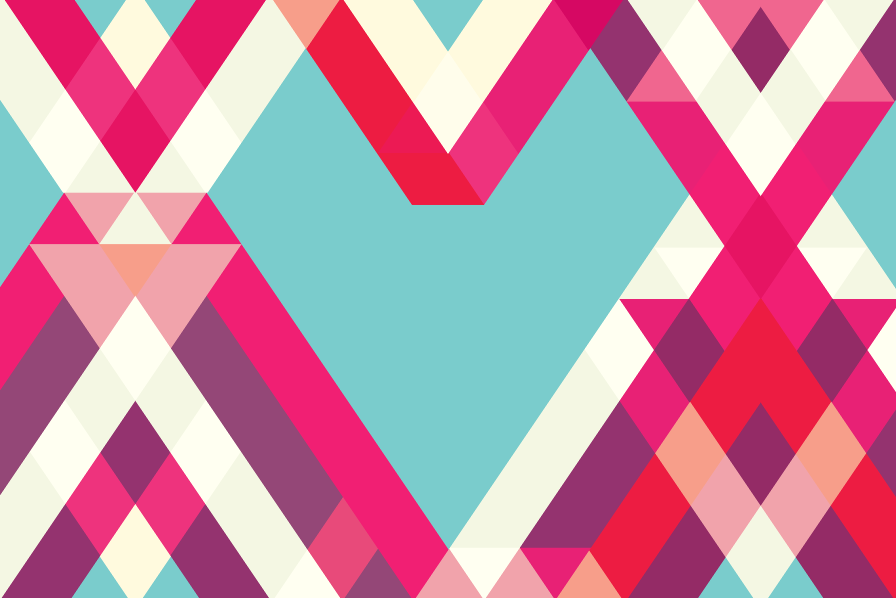
Reproduce this background procedurally as a WebGL 2 fragment shader.

```glsl
#version 300 es
precision highp float;
// Draws interlaced chevron ribbons in pink, purple, red and ivory over teal.
uniform vec2 u_resolution;
out vec4 outColor;

const vec2 DESIGN = vec2(768.0, 512.0); // layout units, y runs downward
const float SLANT = 0.679;              // horizontal run of a ribbon per unit of y

const vec3 TEAL = vec3(0.48, 0.80, 0.80);
const vec3 IVORY = vec3(0.957, 0.969, 0.89);
const vec3 WHITE = vec3(1.0, 1.0, 0.945);
const vec3 CREAM = vec3(1.0, 0.98, 0.87);
const vec3 PINK = vec3(0.945, 0.12, 0.45);
const vec3 FUCHSIA = vec3(0.91, 0.13, 0.46);
const vec3 CRIMSON = vec3(0.90, 0.08, 0.39);
const vec3 HOT_PINK = vec3(0.935, 0.20, 0.49);
const vec3 ROSE = vec3(0.94, 0.40, 0.56);
const vec3 BLUSH = vec3(0.945, 0.64, 0.67);
const vec3 SALMON = vec3(0.97, 0.62, 0.54);
const vec3 RED = vec3(0.93, 0.11, 0.26);
const vec3 PURPLE = vec3(0.58, 0.20, 0.435);
const vec3 PLUM = vec3(0.58, 0.17, 0.40);
const vec3 MAUVE = vec3(0.58, 0.28, 0.465);

// Antialiased half-planes and strip
float below(float v, float edge) {
    return clamp((edge - v) * u_resolution.y / DESIGN.y + 0.5, 0.0, 1.0);
}
float above(float v, float edge) { return 1.0 - below(v, edge); }
float strip(float v, float lo, float hi) { return above(v, lo) * below(v, hi); }

// Mirrored slanted axes: x is constant on roof lines, y on valley lines
vec2 chevron(vec2 p, float axis) {
    float m = abs(p.x - axis);
    return vec2(m - SLANT * p.y, m + SLANT * p.y);
}

vec3 leftColumn(vec2 p) {
    vec2 q = chevron(p, 116.0);
    float s = q.x, t = q.y, y = p.y;

    // Nested valleys at the top
    float lit = strip(s, -52.0, 8.0);
    vec3 upper = mix(TEAL, mix(IVORY, WHITE, lit), below(t, 174.0));
    upper = mix(upper, mix(CRIMSON, HOT_PINK, lit), below(t, 112.0));
    upper = mix(upper, mix(TEAL, CREAM, below(s, 8.0)), below(t, 52.0));

    // Nested roofs below, crossed by hanging triangles
    float lowerHalf = above(y, 209.0);
    float hat = mix(below(t, 173.0), below(t, 233.0), lowerHalf);
    float crossing = strip(t, 467.0, 527.0);
    vec3 shade = mix(MAUVE, vec3(0.91, 0.29, 0.48), crossing);
    shade = mix(shade, BLUSH, hat);
    shade = mix(shade, mix(IVORY, SALMON, lowerHalf), below(t, 173.0));
    float lattice = strip(t, 293.0, 353.0);
    float glow = below(t, 233.0) + lattice + above(t, 467.0);

    vec3 lower = mix(TEAL, mix(PINK, BLUSH, hat), below(s, -51.0));
    lower = mix(lower, shade, below(s, -111.0));
    lower = mix(lower, mix(IVORY, WHITE, glow), below(s, -172.0));
    lower = mix(lower, mix(PURPLE, HOT_PINK, lattice), below(s, -233.0));
    lower = mix(lower, mix(TEAL, CREAM, below(t, 354.0)), below(s, -293.0));
    return mix(upper, lower, above(y, 165.0));
}

vec3 rightColumn(vec3 base, vec2 p) {
    vec2 q = chevron(p, 652.0);
    float s = q.x, t = q.y, y = p.y;
    float foot = above(y, 469.0);
    float lattice = strip(t, 294.0, 354.0);

    // Outer roof: ivory, with a pink flap and a blush foot
    vec3 outer = mix(IVORY, WHITE, max(below(t, 354.0), foot));
    outer = mix(outer, BLUSH, above(t, 586.0));
    outer = mix(outer, FUCHSIA, below(t, 295.0));
    vec3 shoulder = mix(IVORY, WHITE, below(t, 235.0) * above(y, 212.0));
    outer = mix(shoulder, outer, above(y, 256.0));

    // Inner roofs
    vec3 second = mix(PURPLE, FUCHSIA, max(below(t, 354.0), foot));
    second = mix(second, BLUSH, above(t, 525.0));
    second = mix(second, PLUM, below(t, 295.0));
    second = mix(second, PINK, below(t, 235.0));
    vec3 third = mix(RED, SALMON, lattice + above(t, 467.0));

    vec3 c = mix(base, outer, below(s, -52.0) * above(y, 87.0));
    c = mix(c, second, below(s, -112.0));
    c = mix(c, third, below(s, -173.0));
    c = mix(c, mix(PLUM, BLUSH, lattice), below(s, -234.0));
    c = mix(c, mix(TEAL, IVORY, below(t, 354.0)), below(s, -294.0));

    // Valleys that cross over the roofs
    vec3 ribbon = mix(FUCHSIA, PINK, below(s, -52.0));
    ribbon = mix(ribbon, CRIMSON, below(s, -112.0));
    ribbon = mix(mix(PURPLE, ROSE, below(s, 56.0)), ribbon, above(y, 87.0));
    float lit = strip(s, -3.0, 55.0) + below(s, -54.0);
    c = mix(c, ribbon, below(t, 174.0));
    c = mix(c, mix(IVORY, WHITE, lit), below(t, 114.0));
    return mix(c, mix(ROSE, PLUM, below(s, -4.0)), below(t, 54.0));
}

vec3 middleValley(vec3 base, vec2 p) {
    vec2 q = chevron(p, 384.0);
    float s = q.x, t = q.y;
    vec3 redArm = mix(RED, vec3(0.925, 0.10, 0.33), below(s, -29.0) * below(p.y, 131.0));
    redArm = mix(redArm, SALMON, below(chevron(p, 116.0).y, 175.0));
    vec3 pinkArm = mix(FUCHSIA, HOT_PINK, below(s, -29.0));
    pinkArm = mix(pinkArm, vec3(0.84, 0.03, 0.39), above(s, 91.0));
    vec3 arm = mix(pinkArm, redArm, below(p.x - 384.0 - SLANT * p.y, -88.0));
    vec3 c = mix(base, arm, below(t, 150.0) * below(p.y, 175.5));
    c = mix(c, mix(CREAM, WHITE, 0.7 * below(s, -30.0)), below(t, 89.5));
    return mix(c, TEAL, below(t, 30.0));
}

void main() {
    vec2 uv = gl_FragCoord.xy / u_resolution;
    vec2 p = vec2(uv.x, 1.0 - uv.y) * DESIGN;
    vec3 color = rightColumn(leftColumn(p), p);
    outColor = vec4(middleValley(color, p), 1.0);
}
```
